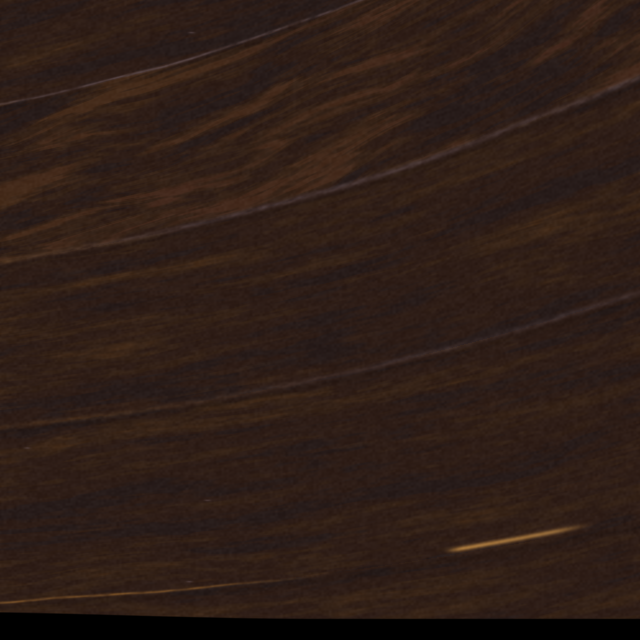
A WebGL 1 fragment shader for this texture:

```glsl
precision highp float;
uniform vec2 u_resolution;

#define DUSK vec3(0.152, 0.107, 0.100)
#define UMBER vec3(0.178, 0.112, 0.087)
#define WALNUT vec3(0.202, 0.131, 0.088)
#define AMBER vec3(0.270, 0.172, 0.098)
#define RUSSET vec3(0.265, 0.158, 0.115)
#define LILAC vec3(0.340, 0.270, 0.275)
#define GOLD vec3(0.370, 0.245, 0.130)
#define GLINT vec3(0.640, 0.460, 0.240)
#define SEAM_WIDTH 0.0023
#define FIGURE_CONTRAST 1.60
#define PLAIN_CONTRAST 0.88
#define SPECKLE 0.044

float hash(vec2 p) {
  vec3 q = fract(vec3(p.xyx) * 0.1031);
  q += dot(q, q.yzx + 33.33);
  return fract((q.x + q.y) * q.z);
}

float noise(vec2 p) {
  vec2 cell = floor(p), f = fract(p);
  f = f * f * (3.0 - 2.0 * f);
  return mix(mix(hash(cell), hash(cell + vec2(1.0, 0.0)), f.x),
             mix(hash(cell + vec2(0.0, 1.0)), hash(cell + 1.0), f.x), f.y);
}

float fbm(vec2 p) {
  float sum = 0.0, amp = 0.5;
  for (int i = 0; i < 4; i++) {
    sum += amp * noise(p);
    p = p * 2.03 + 17.3;
    amp *= 0.62;
  }
  return sum / 1.121;
}

// Height at the left edge of the bent grain line through a point
float grainLine(vec2 p) {
  float x2 = p.x * p.x;
  return (p.y - 0.03 * p.x - 0.08 * x2) / (1.0 + 0.19 * p.x + 0.115 * x2);
}

float seamHeight(float i) {
  return 0.06 + 0.2785 * i - 0.0065 * i * i;
}

float bell(float d, float width) {
  return exp(-d * d / (width * width));
}

// Long streaks on plain planks, short tilted flames on the figured one
vec3 woodColor(float x, float s, float plank, float figured) {
  vec2 plain = vec2(x * 3.0, s * 46.0 + 1.4 * noise(vec2(x * 5.0, s * 12.0)));
  float tilted = s - 0.10 * x + 0.028 * noise(vec2(x * 8.0, s * 14.0));
  vec2 flame = vec2(x * 6.0 + 1.5 * noise(vec2(x * 5.0, s * 30.0)), tilted * 50.0);
  float streak = mix(fbm(plain + plank * 31.7), fbm(flame + 5.1), figured);
  float fiber = noise(vec2(x * 22.0, s * 150.0)) + noise(vec2(x * 55.0, s * 270.0)) - 1.0;
  float broad = noise(vec2(x * 2.0, s * 9.0) + 40.0) - 0.5;
  float contrast = mix(PLAIN_CONTRAST, FIGURE_CONTRAST, figured);
  float t = 0.455 + (streak - 0.5) * contrast + 0.15 * fiber + 0.08 * broad;
  t += 0.09 * figured - 0.05 * step(3.5, plank);

  vec3 light = mix(AMBER, RUSSET, figured * noise(vec2(x * 4.0, s * 12.0)));
  vec3 col = mix(DUSK, UMBER, smoothstep(0.26, 0.44, t));
  col = mix(col, WALNUT, smoothstep(0.48, 0.64, t));
  col = mix(col, light, smoothstep(0.60, 0.92, t));

  // Sparse pale hairlines along the grain
  float hair = smoothstep(0.74, 0.95, noise(vec2(x * 9.0, s * 130.0) + 70.0));
  return mix(col, AMBER, 0.35 * hair * noise(vec2(x * 60.0, s * 200.0)));
}

void main() {
  vec2 uv = gl_FragCoord.xy / u_resolution;
  float pixel = 1.0 / u_resolution.y;
  float x = uv.x, s = grainLine(uv);

  // Planks between seams
  float plank = 0.0;
  for (int i = 0; i < 4; i++) plank += step(seamHeight(float(i)), s);
  float figured = smoothstep(-0.004, 0.004, s - seamHeight(2.0))
                * (1.0 - smoothstep(-0.002, 0.002, s - seamHeight(3.0)));
  vec3 col = woodColor(x, s, plank, figured);

  // Broken seam shine, turning from gold to lilac, with a soft shadow below
  for (int i = 0; i < 4; i++) {
    float k = float(i);
    float d = s - seamHeight(k) - 0.004 * (noise(vec2(x * 11.0, k * 7.0)) - 0.5);
    float cool = min(k, 1.0) * smoothstep(0.0, 0.5, x + 0.25 * (k - 1.5));
    float gain = 0.14 + 0.20 * k;
    if (i == 0) gain = 0.95 * (1.0 - smoothstep(0.25, 0.58, x));
    float patches = noise(vec2(x * 8.0, k * 5.0 + 2.0));
    float flakes = noise(vec2(x * 90.0, s * 260.0));
    gain *= 0.30 + 0.70 * patches + 0.8 * (flakes - 0.35);
    float width = SEAM_WIDTH * (k > 0.5 && k < 2.5 ? 1.7 : 0.9);
    col *= 1.0 - 0.10 * bell(d + 0.008, 0.005);
    col = mix(col, mix(GOLD, LILAC, cool), max(gain, 0.0) * bell(d, width));
  }

  // One bright reflection, strongest at its left end
  float along = smoothstep(0.69, 0.725, x) * (1.0 - smoothstep(0.86, 0.935, x));
  float offset = s - 0.0665;
  col = mix(col, GLINT, along * (1.0 - 1.5 * (x - 0.71)) * bell(offset, 0.0032));
  col += 0.05 * along * bell(offset, 0.009) * GOLD;

  // Rare dust and fine speckle
  vec2 dust = uv * vec2(32.0, 48.0);
  vec2 cell = floor(dust);
  vec2 spot = fract(dust) - 0.3 - 0.4 * vec2(hash(cell + 3.0), hash(cell + 9.0));
  float fleck = step(0.997, hash(cell + 61.0)) * bell(length(spot * vec2(0.6, 1.2)), 0.09);
  col = mix(col, LILAC, 0.6 * fleck);
  vec2 weave = vec2(x * 130.0, s * 280.0);
  col += SPECKLE * (0.5 * noise(weave) + 0.5 * noise(uv * 250.0) - 0.5);

  // Black strip under the wood
  float edge = mix(0.044, 0.033, smoothstep(-0.1, 0.5, x));
  col *= smoothstep(-pixel, pixel, uv.y - edge);
  gl_FragColor = vec4(col, 1.0);
}
```
